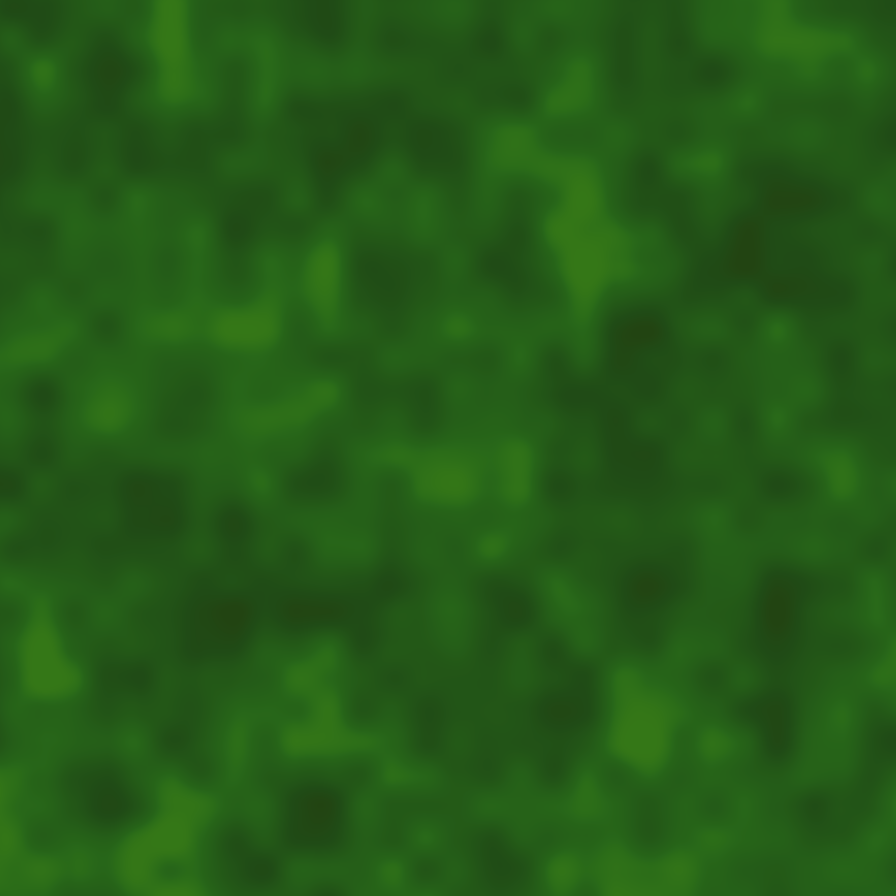
A three.js fragment shader for this texture:

```glsl
// Soft mottled grass green: three layers of smooth lattice noise make blurry,
// faintly axis-aligned patches, coloured from dark moss through leaf green
// to small yellowish highlights.
varying vec2 vUv;

float hash(vec2 cell) {
  vec3 p = fract(vec3(cell.xyx) * 0.1031);
  p += dot(p, p.yzx + 33.33);
  return fract((p.x + p.y) * p.z);
}

// Random corner values blended with a smooth curve
float latticeNoise(vec2 p) {
  vec2 cell = floor(p);
  vec2 f = fract(p);
  vec2 blend = f * f * (3.0 - 2.0 * f);
  float bottom = mix(hash(cell), hash(cell + vec2(1.0, 0.0)), blend.x);
  float top = mix(hash(cell + vec2(0.0, 1.0)), hash(cell + vec2(1.0)), blend.x);
  return mix(bottom, top, blend.y);
}

// Faint broad drift, main blobs and smaller streaks; weights add up to 1
float mottle(vec2 p) {
  float drift = latticeNoise(p * 7.0 + vec2(3.0, 7.0));
  float blobs = latticeNoise(p * 13.5 + vec2(57.3, 21.6));
  float streaks = latticeNoise(p * 28.0 + vec2(131.7, 88.2));
  return 0.23 * drift + 0.48 * blobs + 0.29 * streaks;
}

// Main green ramp, with a browner low end and a yellower high end
vec3 grassColor(float tone) {
  vec3 green = mix(vec3(0.125, 0.295, 0.086), vec3(0.155, 0.410, 0.098),
                   clamp((tone - 0.3) / 0.4, 0.0, 1.0));
  vec3 moss = vec3(0.135, 0.265, 0.070);
  vec3 highlight = vec3(0.205, 0.465, 0.090);
  green = mix(moss, green, smoothstep(0.12, 0.32, tone));
  return mix(green, highlight, smoothstep(0.62, 0.84, tone));
}

void main() {
  gl_FragColor = vec4(grassColor(mottle(vUv)), 1.0);
}
```
